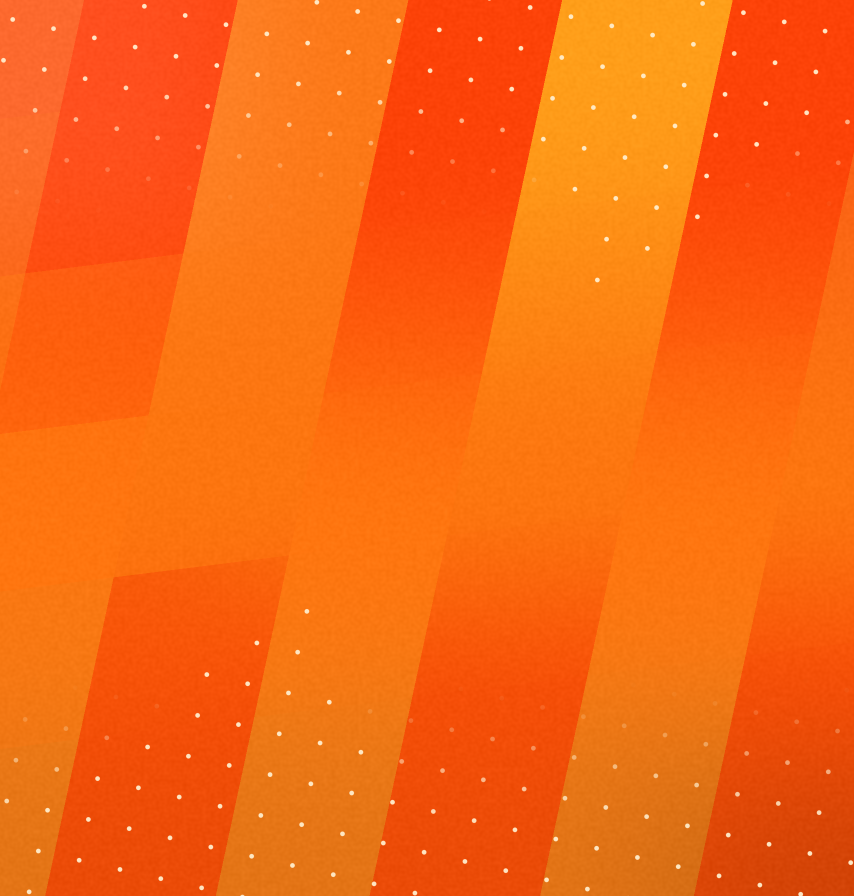
A WebGL 2 fragment shader for this background:

```glsl
#version 300 es
precision highp float;
// Slanted orange stripes that swap tone halfway down, with faint cross bands and two dot fields.

uniform vec2 u_resolution;
out vec4 fragColor;

vec2 hashGradient(vec2 cell) {
    vec3 h = fract(cell.xyx * vec3(0.1031, 0.1030, 0.0973));
    h += dot(h, h.yzx + 33.33);
    float angle = 6.2832 * fract((h.x + h.y) * h.z);
    return vec2(cos(angle), sin(angle));
}

float gradientNoise(vec2 p) {
    vec2 i = floor(p), f = fract(p);
    vec2 w = f * f * f * (f * (f * 6.0 - 15.0) + 10.0);
    float a = dot(hashGradient(i), f);
    float b = dot(hashGradient(i + vec2(1, 0)), f - vec2(1, 0));
    float c = dot(hashGradient(i + vec2(0, 1)), f - vec2(0, 1));
    float d = dot(hashGradient(i + 1.0), f - 1.0);
    return mix(mix(a, b, w.x), mix(c, d, w.x), w.y);
}

// Stripe colour at p; y runs down from the top, canvas height is 1.
vec3 stripes(vec2 p) {
    float across = (p.x + 0.215 * p.y - 0.0938) / 0.362;
    float pair = floor(across);
    bool redOnTop = fract(across) < 0.474;

    // Tilted cross bands turn the vertical blend into steps, strongest at the left.
    float band = (p.y + 0.125 * p.x - 0.1328) / 0.1758;
    float stepped = 0.1328 + 0.1758 * (floor(band) + 0.5);
    float left = 1.0 - smoothstep(0.12, 0.42, p.x);
    float t = mix(p.y, stepped, 0.08 + 0.55 * left);

    vec3 color;
    if (redOnTop) {
        color = mix(vec3(0.99, 0.26, 0.03), vec3(1.0, 0.46, 0.06), smoothstep(0.15, 0.6, t));
        color = mix(color, vec3(0.94, 0.48, 0.09), smoothstep(0.58, 0.9, t));
    } else {
        float redness = smoothstep(0.2, 1.3, abs(pair - 0.8));
        vec3 top = mix(vec3(1.0, 0.62, 0.10), vec3(0.98, 0.36, 0.09), redness);
        color = mix(top, vec3(0.99, 0.46, 0.06), smoothstep(0.05, 0.57, t));
        color = mix(color, vec3(0.97, 0.31, 0.03), smoothstep(0.54, 0.8, t));
    }

    // Pink glow at the upper left, shade towards the lower right.
    color += vec3(0.01, 0.05, 0.09) * left * (1.0 - smoothstep(0.1, 0.42, p.y));
    float shade = smoothstep(0.7, 1.0, p.y) * (0.05 + 0.1 * smoothstep(0.55, 0.95, p.x));
    return color * (1.0 - shade);
}

// Dot grid around the tip of a bright wedge; side is 1 for the top field, -1 for the bottom.
float dots(vec2 p, vec2 tip, float side) {
    const float spacing = 0.0467;
    vec2 d = side * (p - tip);
    vec2 grid = vec2(dot(d, vec2(0.9755, 0.220)), dot(d, vec2(-0.220, 0.9755))) / spacing;
    vec2 cell = round(grid);
    vec2 center = tip + side * spacing * (cell.x * vec2(0.9755, 0.220) + cell.y * vec2(-0.220, 0.9755));

    float depth = side > 0.0 ? center.y : 1.0 - center.y;
    float wedge = step(abs(cell.x - 0.3) * 1.3 + cell.y, 0.5) * step(depth, 0.34);
    float fade = 1.0 - smoothstep(0.06, 0.255, depth);
    float edge = 0.7 / u_resolution.y;
    float disc = 1.0 - smoothstep(0.0026 - edge, 0.0026 + edge, length(grid - cell) * spacing);
    return disc * max(wedge, fade);
}

void main() {
    // Four samples per pixel smooth the stripe and band edges.
    vec3 color = vec3(0.0);
    for (int i = 0; i < 4; i++) {
        vec2 offset = vec2(i % 2, i / 2) * 0.5 - 0.25;
        vec2 q = (gl_FragCoord.xy + offset) / u_resolution.y;
        color += 0.25 * stripes(vec2(q.x, 1.0 - q.y));
    }

    vec2 p = gl_FragCoord.xy / u_resolution.y;
    p.y = 1.0 - p.y;

    // Fine paper grain
    color += 0.025 * gradientNoise(p * 230.0) + 0.012 * gradientNoise(p * 90.0);

    float dot = max(dots(p, vec2(0.6667, 0.3125), 1.0), dots(p, vec2(0.3425, 0.6823), -1.0));
    color = mix(color, vec3(1.0, 0.93, 0.80), 0.95 * dot);
    fragColor = vec4(color, 1.0);
}
```
